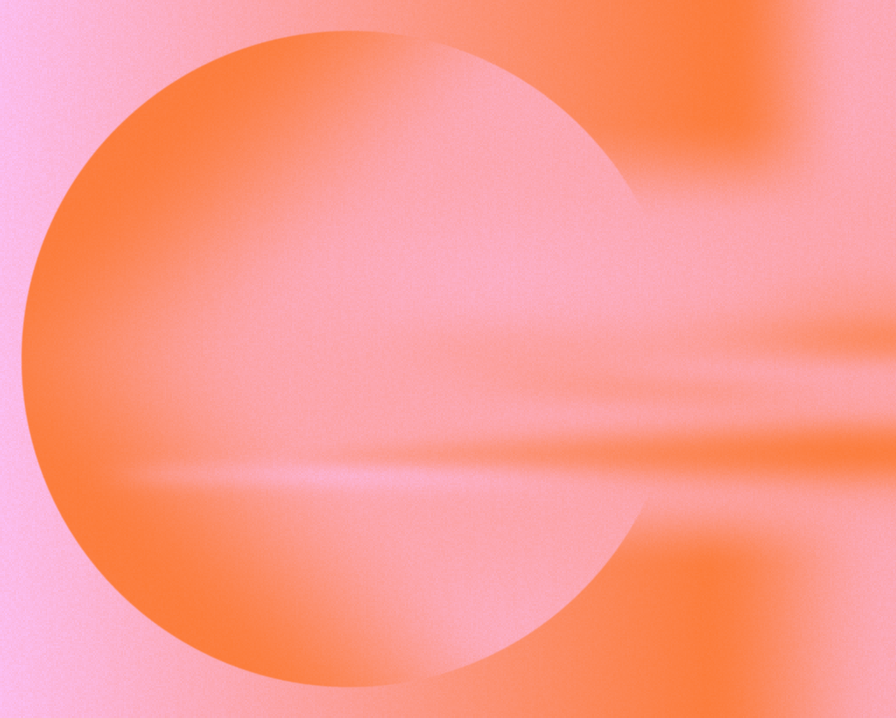
Write a WebGL 1 fragment shader that draws this background.

```glsl
precision highp float;
// Soft pink and orange gradient with a large translucent disc, horizontal light streaks and fine grain.

uniform vec2 u_resolution;

// Lengths are in canvas heights; heat runs from 0 (pink) to 1 (orange).
const vec3 PINK = vec3(0.99, 0.73, 0.90);
const vec3 ORANGE = vec3(0.99, 0.50, 0.27);
const vec2 DISC_CENTER = vec2(0.487, 0.5);
const float DISC_RADIUS = 0.457;
const float EDGE_SOFTNESS = 0.0018;
const float MID_HEAT = 0.36;
const float PEAK_HEAT = 1.04;
const float GRAIN_ROWS = 410.0;
const float GRAIN_AMOUNT = 0.075;
const float THREAD_AMOUNT = 0.022;

float hash(vec2 p) {
    vec3 q = fract(vec3(p.xyx) * 0.1031);
    q += dot(q, q.yzx + 33.33);
    return fract((q.x + q.y) * q.z);
}

float bell(float d, float width) {
    float k = d / width;
    return exp(-0.5 * k * k);
}

float glow(vec2 p, vec2 center, vec2 size) {
    vec2 k = (p - center) / size;
    return exp(-0.5 * dot(k, k));
}

// Rises from 0 to 1 between a and b, then falls back between c and d.
float span(float x, float a, float b, float c, float d) {
    return smoothstep(a, b, x) * (1.0 - smoothstep(c, d, x));
}

// Backdrop: warms to the right, cools at the far side and in the middle band.
float backdropHeat(vec2 p) {
    float warm = min(1.09 * p.x - 0.03, PEAK_HEAT);
    float lower = 1.0 - smoothstep(0.3, 0.7, p.y);
    float cool = smoothstep(mix(1.015, 0.974, lower), mix(1.193, 1.25, lower), p.x);
    warm = mix(warm, 0.3, cool);
    float band = span(p.y, 0.205, 0.325, 0.685, 0.84) * smoothstep(0.325, 0.65, p.x);
    return mix(warm, MID_HEAT, band);
}

// Disc: an orange crescent on the left opening into a pale wedge.
float discHeat(vec2 p) {
    float wedge = p.x - length(vec2(0.065, p.y - DISC_CENTER.y));
    float heat = mix(PEAK_HEAT, MID_HEAT, smoothstep(-0.114, 0.325, wedge));
    heat -= 0.10 * glow(p, vec2(0.71, 0.115), vec2(0.11, 0.07));
    return heat - 0.05 * glow(p, vec2(0.72, 0.85), vec2(0.12, 0.09));
}

// Horizontal streaks laid over both the disc and the backdrop.
float streakHeat(vec2 p) {
    float x = p.x;
    float reach = clamp((x - 0.40) / 0.76, 0.0, 1.0);

    // Main orange beam, widening to the right, and the pale line below it.
    float heat = 0.66 * pow(reach, 0.7) * bell(p.y - mix(0.360, 0.370, reach), mix(0.010, 0.034, reach));
    heat -= 0.21 * span(x, 0.11, 0.25, 0.57, 1.0) * bell(p.y - 0.338, mix(0.014, 0.022, reach));

    // Upper beam with a faint tail.
    heat += 0.45 * smoothstep(0.88, 1.25, x) * bell(p.y - 0.529, 0.029);
    heat += 0.10 * span(x, 0.48, 0.68, 0.85, 1.12) * bell(p.y - 0.516, 0.027);
    heat += 0.10 * smoothstep(1.0, 1.2, x) * bell(p.y - 0.594, 0.022);

    // Tilted middle beam between two pale lines.
    heat += 0.18 * span(x, 0.58, 0.87, 0.96, 1.2) * bell(p.y - 0.505 + 0.053 * x, 0.021);
    heat -= 0.07 * smoothstep(0.72, 1.0, x) * bell(p.y - 0.484, 0.014);
    heat -= 0.05 * smoothstep(0.55, 0.9, x) * bell(p.y - 0.424, 0.016);

    // Pale haze above the beams.
    return heat - 0.13 * glow(p, vec2(0.70, 0.618), vec2(0.20, 0.07));
}

// Speckle and faint vertical threads, weaker where the colour is hot.
float grainHeat(vec2 p, float heat) {
    vec2 cell = floor(p * GRAIN_ROWS);
    float speckle = hash(cell) + hash(cell + 71.0) - 1.0;
    float thread = hash(vec2(cell.x, floor(p.y * 12.0))) - 0.5;
    float strength = mix(1.0, 0.45, clamp(heat, 0.0, 1.0));
    return strength * (GRAIN_AMOUNT * speckle + THREAD_AMOUNT * thread);
}

void main() {
    vec2 p = gl_FragCoord.xy / u_resolution.y;
    float edge = max(EDGE_SOFTNESS, 0.75 / u_resolution.y);
    float inside = 1.0 - smoothstep(-edge, edge, length(p - DISC_CENTER) - DISC_RADIUS);

    float heat = mix(backdropHeat(p), discHeat(p), inside) + streakHeat(p);
    heat = clamp(heat, -0.06, 1.07);
    heat += grainHeat(p, heat);
    gl_FragColor = vec4(mix(PINK, ORANGE, heat), 1.0);
}
```
